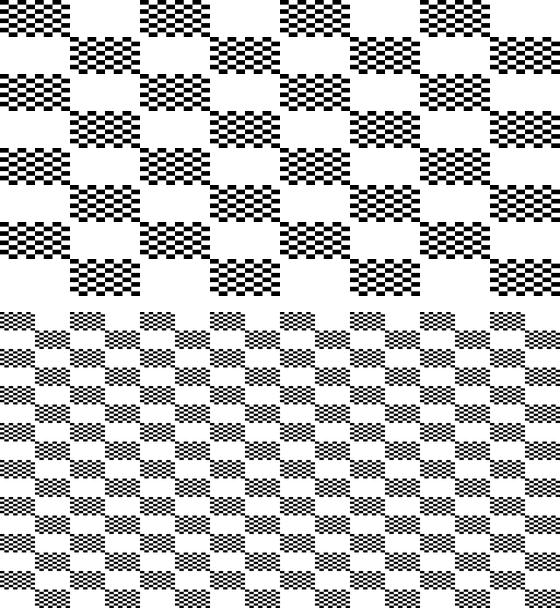
Top, the tile; bottom, the same tile 2 across and 2 down.
A Shadertoy shader for this pattern:

```glsl
// Checkerboard of white blocks and finely checkered black-and-white blocks.

const float BLOCKS = 8.0;            // blocks across and down the canvas
const float CELLS_PER_BLOCK = 8.0;   // fine cells across and down a block
const vec3 PAPER = vec3(1.0);
const vec3 INK = vec3(0.0);

// Square wave: +1 on even unit cells, -1 on odd ones.
vec2 squareWave(vec2 p) {
    return 1.0 - 2.0 * mod(floor(p), 2.0);
}

// Running integral of the square wave: a triangle, zero at even integers.
vec2 triangleWave(vec2 p) {
    return 1.0 - abs(mod(p, 2.0) - 1.0);
}

// Running integral of the fine wave times the block wave. The triangle is
// zero at every block edge, so the sign flip there stays continuous.
vec2 blockTriangle(vec2 p, float blockSize) {
    return triangleWave(p) * squareWave(p / blockSize);
}

// Exact ink coverage of the box from lo to hi, measured in fine cells.
float inkCoverage(vec2 lo, vec2 hi, float blockSize) {
    vec2 size = hi - lo;
    vec2 fine = (triangleWave(hi) - triangleWave(lo)) / size;
    vec2 coarse = blockSize
        * (triangleWave(hi / blockSize) - triangleWave(lo / blockSize)) / size;
    vec2 both = (blockTriangle(hi, blockSize) - blockTriangle(lo, blockSize)) / size;

    // Expanded product of the fine and the coarse checkerboard.
    return 0.25 * (1.0 + fine.x * fine.y + coarse.x * coarse.y + both.x * both.y);
}

void mainImage(out vec4 fragColor, in vec2 fragCoord) {
    // Fine-cell coordinates, counted from the top left.
    vec2 uv = fragCoord / iResolution.xy;
    float cells = BLOCKS * CELLS_PER_BLOCK;
    vec2 p = vec2(uv.x, 1.0 - uv.y) * cells;

    // Smooth edges by averaging over one pixel.
    vec2 halfPixel = 0.5 * cells / iResolution.xy;
    float ink = inkCoverage(p - halfPixel, p + halfPixel, CELLS_PER_BLOCK);

    fragColor = vec4(mix(PAPER, INK, clamp(ink, 0.0, 1.0)), 1.0);
}
```
